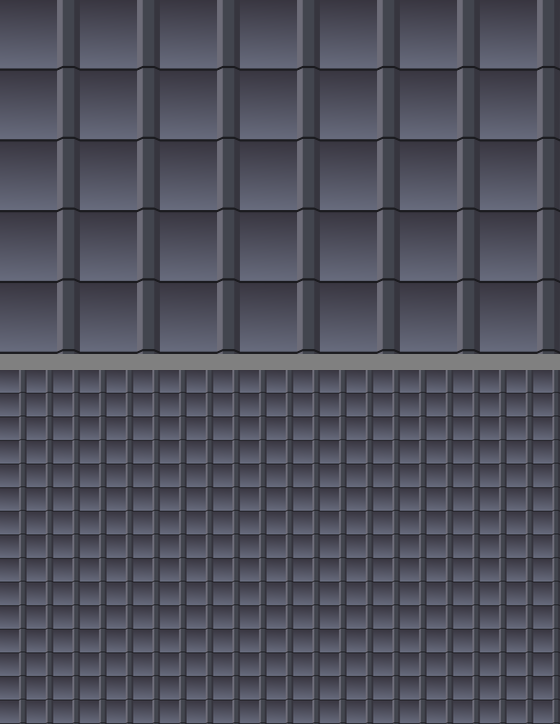
Top, the tile; bottom, the same tile 3 across and 3 down.
Give the GLSL for this texture, as a WebGL 2 fragment shader.

```glsl
#version 300 es
precision highp float;
// Seamless roof of dark slate-blue tiles: shaded pans, faceted ribs and stepped course lines.
uniform vec2 u_resolution;
out vec4 fragColor;

const vec2 TILES = vec2(7.0, 5.0);     // whole repeats across and down
const float RIB_CENTER = 0.856;        // in tile widths
const float RIB_HALF = 0.143;
const float CREST_HALF = 0.072;
const float LINE_HEIGHT = 0.0175;      // in tile heights
const float LINE_RISE = 0.036;
const float LINE_HALF = 0.0155;
const float SHADE_TILT = 0.05;         // slant of the pan shading

const vec3 PAN_TOP = vec3(0.218, 0.207, 0.247);
const vec3 PAN_BOTTOM = vec3(0.408, 0.424, 0.494);
const vec3 RIB_LIGHT = vec3(0.427, 0.424, 0.470);
const vec3 RIB_CREST = vec3(0.257, 0.270, 0.304);
const vec3 RIB_DARK = vec3(0.212, 0.208, 0.242);
const vec3 LINE_COLOR = vec3(0.105, 0.105, 0.120);

// Coverage of the inside (negative side) of a distance, one pixel soft.
float coverage(float dist, float pixel) {
    return clamp(0.5 - dist / pixel, 0.0, 1.0);
}

// Wraps a repeating coordinate to -0.5 .. 0.5.
float centered(float x) {
    return fract(x + 0.5) - 0.5;
}

void main() {
    vec2 grid = gl_FragCoord.xy / u_resolution * TILES;
    vec2 pixel = TILES / u_resolution;
    float fromRib = centered(grid.x - RIB_CENTER);
    float ribDist = abs(fromRib);

    // Pan: light at the lower lip, dark under the course above.
    float across = fract(fromRib) - 0.5;
    float height = fract(grid.y - LINE_HEIGHT);
    float shade = clamp(height + SHADE_TILT * across, 0.0, 1.0);
    vec3 color = mix(PAN_BOTTOM, PAN_TOP, shade);

    // Rib: lit left flank, flat crest, shaded right flank.
    vec3 flank = mix(RIB_DARK, RIB_LIGHT, coverage(fromRib, pixel.x));
    color = mix(color, flank, coverage(ribDist - RIB_HALF, pixel.x));
    color = mix(color, RIB_CREST, coverage(ribDist - CREST_HALF, pixel.x));

    // Course line: steps up over each rib.
    float rise = LINE_RISE * clamp((RIB_HALF - ribDist) / (RIB_HALF - CREST_HALF), 0.0, 1.0);
    float lineDist = abs(centered(grid.y - LINE_HEIGHT - rise)) - LINE_HALF;
    color = mix(color, LINE_COLOR, coverage(lineDist, pixel.y));

    fragColor = vec4(color, 1.0);
}
```
